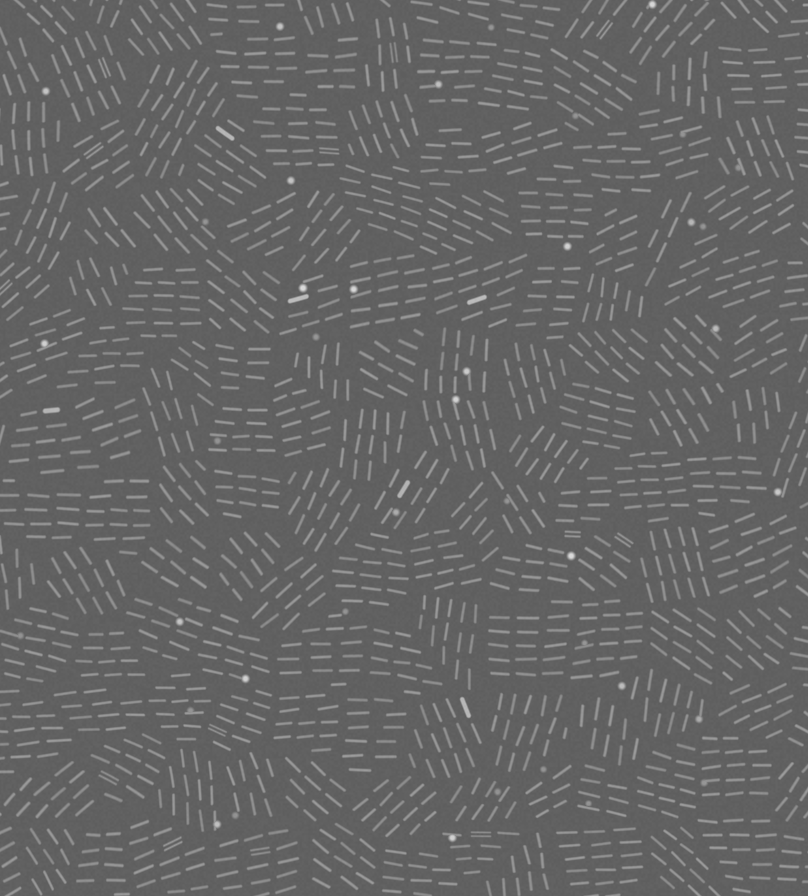
Reproduce this pattern procedurally as a WebGL 1 fragment shader.

```glsl
precision highp float;
// Field of short pale rods on grey, packed in small domains of shared direction.
// Each Voronoi domain is ruled with parallel rows; every row is clipped to the
// domain and divided evenly into rods. Soft round spots and fine grain lie on top.
uniform vec2 u_resolution;

#define DOMAIN 0.080        // mean domain size, in canvas heights
#define ROW 0.0156          // distance between neighbouring rows
#define PITCH 0.0295        // preferred rod spacing along a row
#define ROD_LENGTH 0.0235
#define ROD_HALF_WIDTH 0.0015
#define ROD_GAP 0.0062      // free space between rod ends
#define SIDE_MARGIN 0.0060  // free space between a row and a domain border
#define SOFTNESS 0.0013
#define SPOT_CELL 0.130
#define GRAIN 0.022
#define BACKGROUND 0.378
#define ROD_LIGHT 0.195

float hash(vec2 p) {
  vec3 q = fract(p.xyx * 0.1031);
  q += dot(q, q.yzx + 33.33);
  return fract((q.x + q.y) * q.z);
}

vec2 hash2(vec2 p) {
  return vec2(hash(p + 17.3), hash(p + 61.7));
}

float valueNoise(vec2 p) {
  vec2 i = floor(p), f = fract(p);
  f = f * f * (3.0 - 2.0 * f);
  return mix(mix(hash(i), hash(i + vec2(1, 0)), f.x),
             mix(hash(i + vec2(0, 1)), hash(i + vec2(1, 1)), f.x), f.y);
}

vec2 domainSite(vec2 cell) {
  return (cell + 0.5 + 0.75 * (hash2(cell) - 0.5)) * DOMAIN;
}

// Coverage of the one rod that can reach p.
float rods(vec2 p) {
  // Find the domain that owns this point.
  vec2 cell = floor(p / DOMAIN), home = cell;
  float nearest = 9.0;
  for (int j = -1; j <= 1; j++)
    for (int i = -1; i <= 1; i++) {
      vec2 c = cell + vec2(i, j);
      float d = distance(p, domainSite(c));
      if (d < nearest) { nearest = d; home = c; }
    }
  vec2 site = domainSite(home);

  // Direction is biased towards horizontal.
  float r = 2.0 * hash(home + 5.1) - 1.0;
  float angle = 1.57 * r * abs(r);
  vec2 along = vec2(cos(angle), sin(angle)), side = vec2(-along.y, along.x);

  // Pick the row, then clip it against all neighbouring domains.
  vec2 q = p - site;
  float phase = hash(home + 8.6);
  float row = floor(dot(q, side) / ROW + phase);
  float rowY = (row + 0.5 - phase) * ROW;
  float start = -1.0, end = 1.0;
  for (int j = -2; j <= 2; j++)
    for (int i = -2; i <= 2; i++) {
      if (i == 0 && j == 0) continue;
      vec2 n = domainSite(home + vec2(i, j)) - site;
      float span = length(n);
      n /= span;
      float across = dot(side, n), slope = dot(along, n);
      float room = 0.5 * span - SIDE_MARGIN * abs(across) - rowY * across;
      if (slope > 0.0001) end = min(end, room / slope);
      else if (slope < -0.0001) start = max(start, room / slope);
    }
  float chord = end - start;
  if (chord < 0.6 * PITCH) return 0.0;

  // Divide the row into slots and place one rod in each.
  float count = max(1.0, floor(chord / PITCH + 0.47));
  float pitch = chord / count;
  float slot = floor((dot(q, along) - start) / pitch);
  if (slot < 0.0 || slot >= count) return 0.0;
  vec2 id = home * 13.0 + vec2(slot, row * 5.0);
  vec2 jitter = hash2(id) - 0.5;
  float len = min(ROD_LENGTH * (0.9 + 0.16 * hash(id + 2.9)), pitch - ROD_GAP);
  float slack = pitch - ROD_GAP - len;
  vec2 local = vec2(dot(q, along) - start - (slot + 0.5) * pitch - jitter.x * slack,
                    dot(q, side) - rowY - jitter.y * 0.0018);
  local.y -= local.x * 0.2 * (hash(id + 4.4) - 0.5);

  // A few rods are thick and bright, a few are split into a thin pair.
  float kind = hash(id + 9.2);
  float thick = step(0.997, kind), pair = step(kind, 0.008);
  local.y = mix(local.y, abs(local.y) - 0.0024, pair);
  float halfWidth = ROD_HALF_WIDTH * (1.0 + 0.7 * thick - 0.3 * pair);
  local.x = max(abs(local.x) - 0.5 * len + halfWidth, 0.0);
  float body = 1.0 - smoothstep(-SOFTNESS, SOFTNESS, length(local) - halfWidth);
  return body * (0.85 + 0.3 * hash(id + 7.7) + 0.7 * thick);
}

// Scattered round spots, from faint to bright; returns added light.
float spots(vec2 p) {
  vec2 cell = floor(p / SPOT_CELL);
  float light = 0.0;
  for (int j = -1; j <= 1; j++)
    for (int i = -1; i <= 1; i++) {
      vec2 c = cell + vec2(i, j);
      vec2 center = (c + hash2(c + 31.0)) * SPOT_CELL;
      float strength = hash(c + 47.0);
      float radius = 0.0036 + 0.0012 * strength + 0.002 * step(0.97, strength);
      float power = mix(0.2, 0.48, smoothstep(0.4, 0.9, strength));
      float disc = 1.0 - smoothstep(0.3, 1.35, distance(p, center) / radius);
      light = max(light, disc * power * step(hash(c + 83.0), 0.75));
    }
  return light;
}

void main() {
  vec2 p = gl_FragCoord.xy / u_resolution.y;
  // A slow warp bends the rows slightly.
  vec2 warp = vec2(valueNoise(p * 7.0), valueNoise(p * 7.0 + 40.0)) - 0.5;
  float light = max(ROD_LIGHT * rods(p + 0.016 * warp), spots(p));
  float grain = GRAIN * (valueNoise(p * 420.0) - 0.5);
  gl_FragColor = vec4(vec3(BACKGROUND + light + grain), 1.0);
}
```
